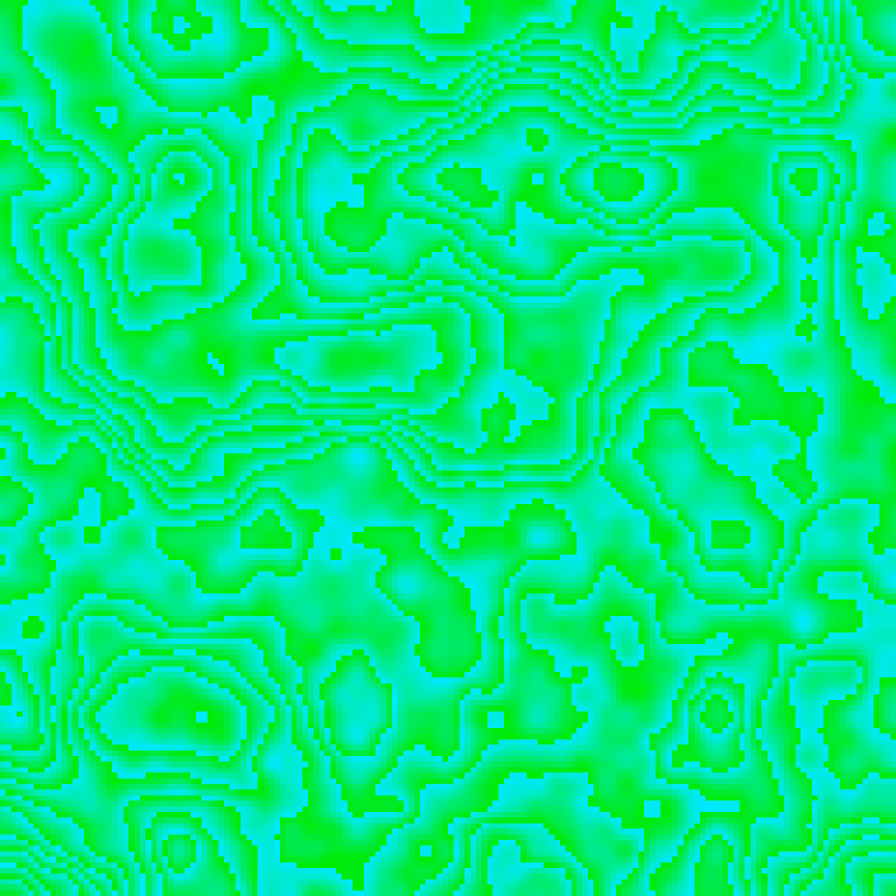
This texture is drawn by a three.js fragment shader. Its source:

```glsl
// Pixelated contour terraces of layered value noise, ramping from green to cyan.
varying vec2 vUv;

// Sine-free hash of a lattice point, 0 to 1
float hash(vec2 p) {
  vec3 q = fract(p.xyx * 0.1031);
  q += dot(q, q.yzx + 33.33);
  return fract((q.x + q.y) * q.z);
}

float valueNoise(vec2 p) {
  vec2 cell = floor(p);
  vec2 f = fract(p);
  vec2 blend = f * f * (3.0 - 2.0 * f);
  float bottom = mix(hash(cell), hash(cell + vec2(1.0, 0.0)), blend.x);
  float top = mix(hash(cell + vec2(0.0, 1.0)), hash(cell + vec2(1.0, 1.0)), blend.x);
  return mix(bottom, top, blend.y);
}

// Octaves share lattice lines, which leaves calm patches between dense bands
float terrainHeight(vec2 p) {
  float height = 0.0;
  float amplitude = 8.5;
  float frequency = 5.0;
  for (int octave = 0; octave < 4; octave++) {
    height += amplitude * valueNoise(p * frequency + float(octave) * 57.0);
    frequency *= 2.0;
    amplitude *= 0.41;
  }
  return height;
}

// One sawtooth ramp per unit of height, sampled once per mosaic tile
float terrace(vec2 p) {
  vec2 tile = (floor(p * 160.0) + 0.5) / 160.0;
  return fract(terrainHeight(tile));
}

void main() {
  // Four nearby samples soften the tile edges
  float ramp = 0.0;
  for (int i = 0; i < 4; i++) {
    vec2 corner = vec2(mod(float(i), 2.0), floor(float(i) / 2.0)) - 0.5;
    ramp += 0.25 * terrace(vUv + corner * 0.001);
  }

  vec3 green = vec3(0.0, 0.92, 0.01);
  vec3 cyan = vec3(0.0, 0.915, 1.0);
  gl_FragColor = vec4(mix(green, cyan, ramp), 1.0);
}
```
